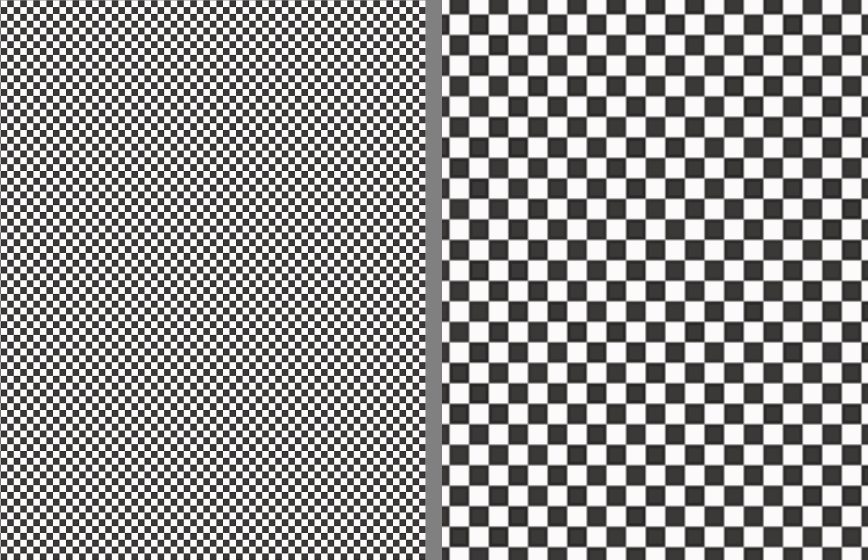
Left: the whole. Right: its middle third, enlarged.
Write a WebGL 2 fragment shader that draws this pattern.

```glsl
#version 300 es
precision highp float;
// Fine charcoal and white checkerboard with soft edges and uneven dark rims.

uniform vec2 u_resolution;
out vec4 fragColor;

const vec2 CELLS = vec2(65.15, 82.0);   // squares across and down
const vec2 OFFSET = vec2(0.1, 0.04);    // start of the first square, in cells
const float EDGE_SOFTNESS = 0.06;       // half width of an edge, in cells
const vec3 WHITE = vec3(0.99, 0.98, 0.98);
const vec3 CHARCOAL = vec3(0.23, 0.22, 0.22);
const vec3 RIM = vec3(0.16, 0.15, 0.15);

float hash(vec2 p) {
    vec3 q = fract(p.xyx * vec3(0.1031, 0.1030, 0.0973));
    q += dot(q, q.yzx + 33.33);
    return fract((q.x + q.y) * q.z);
}

// Distance to the nearest cell border on each axis
vec2 borderDistance(vec2 p) {
    return 0.5 - abs(fract(p) - 0.5);
}

// Square wave per axis, -1 to 1, crossing zero linearly at the borders
vec2 softWave(vec2 p, vec2 halfWidth) {
    vec2 direction = 1.0 - 2.0 * mod(floor(p), 2.0);
    return direction * clamp(borderDistance(p) / halfWidth, 0.0, 1.0);
}

// Share of white at p; the top left square is white
float checker(vec2 p, vec2 halfWidth) {
    vec2 wave = softWave(p, halfWidth);
    return 0.5 + 0.5 * wave.x * wave.y;
}

// Darker band inside a square, with a strength that varies by square
float rimMask(vec2 p, float pixel) {
    vec2 border = borderDistance(p);
    float blur = max(0.05, 0.5 * pixel);
    float band = 1.0 - smoothstep(0.17 - blur, 0.17 + blur, min(border.x, border.y));
    return band * mix(0.35, 1.0, hash(floor(p)));
}

void main() {
    vec2 uv = gl_FragCoord.xy / u_resolution;
    vec2 pixel = CELLS / u_resolution;
    vec2 p = vec2(uv.x, 1.0 - uv.y) * CELLS - OFFSET;

    // Dark squares with rims, then the white squares over them
    vec3 dark = mix(CHARCOAL, RIM, rimMask(p, max(pixel.x, pixel.y)));
    float white = checker(p, max(vec2(EDGE_SOFTNESS), 0.5 * pixel));
    fragColor = vec4(mix(dark, WHITE, white), 1.0);
}
```
